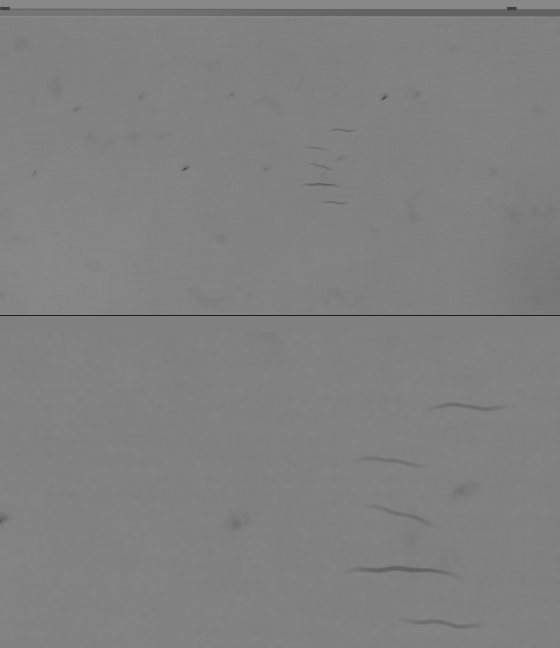
Top: the whole. Bottom: its middle third, enlarged.
A WebGL 2 fragment shader for this texture:

```glsl
#version 300 es
precision highp float;
// Draws a worn grey board with a top rail, clips, faint smudges and a few scuffs.
uniform vec2 u_resolution;
out vec4 fragColor;

const float BOARD_GREY = 0.505;
const float DARK_GREY = 0.25;
const int STROKE_COUNT = 5;
const int SPECK_COUNT = 9;

vec2 hash2(vec2 p) {
    vec3 q = fract(p.xyx * vec3(0.1031, 0.1030, 0.0973));
    q += dot(q, q.yzx + 33.33);
    return fract((q.xx + q.yz) * q.zy);
}

vec2 gradientAt(vec2 cell) {
    float angle = 6.2832 * hash2(cell).x;
    return vec2(cos(angle), sin(angle));
}

float gradientNoise(vec2 p) {
    vec2 i = floor(p), f = fract(p);
    vec2 w = f * f * f * (f * (f * 6.0 - 15.0) + 10.0);
    vec2 e = vec2(1.0, 0.0);
    float low = mix(dot(gradientAt(i), f), dot(gradientAt(i + e), f - e), w.x);
    float high = mix(dot(gradientAt(i + e.yx), f - e.yx),
                     dot(gradientAt(i + 1.0), f - 1.0), w.x);
    return mix(low, high, w.y);
}

float fbm(vec2 p) {
    float sum = 0.0, amplitude = 0.5;
    for (int i = 0; i < 4; i++) {
        sum += amplitude * gradientNoise(p);
        p = mat2(1.6, 1.2, -1.2, 1.6) * p + 7.3;
        amplitude *= 0.5;
    }
    return sum;
}

vec2 rotate(vec2 p, float angle) {
    float c = cos(angle), s = sin(angle);
    return vec2(c * p.x + s * p.y, c * p.y - s * p.x);
}

float boxMask(vec2 p, vec2 halfSize, float blur) {
    vec2 d = abs(p) - halfSize;
    return 1.0 - smoothstep(-blur, blur, max(d.x, d.y));
}

float bandMask(float y, float low, float high, float blur) {
    return smoothstep(low - blur, low + blur, y)
         * (1.0 - smoothstep(high - blur, high + blur, y));
}

// Thin bent line that fades toward both ends
float strokeMask(vec2 p, float halfLength, float bend, float width) {
    float d = abs(p.y - bend * p.x * p.x);
    float fade = 1.0 - smoothstep(0.3, 1.0, abs(p.x) / halfLength);
    return fade * (1.0 - smoothstep(0.2 * width, width, d));
}

float blobMask(vec2 p, vec2 radius) {
    vec2 q = p / radius;
    return exp(-dot(q, q));
}

// Cloudy stains, wiping traces and fine grain
float boardTone(vec2 p, float aspect) {
    float tone = BOARD_GREY + 0.016 * fbm(p * 3.0);
    tone += 0.010 * fbm(p * vec2(24.0, 9.0) + 19.0);
    tone += 0.007 * gradientNoise(p * vec2(9.0, 70.0) + 41.0);
    tone += 0.010 * gradientNoise(p * 130.0);
    tone -= 0.030 * smoothstep(0.16, 0.42, fbm(p * 8.0 + 53.0));
    tone += 0.018 * blobMask(p - vec2(0.18, 0.15), vec2(0.45, 0.35));
    tone -= 0.035 * blobMask(p - vec2(aspect, 0.12), vec2(0.22, 0.25));
    return tone;
}

float scuffs(vec2 p, float aspect, float pixel) {
    float shade = 0.0;
    for (int i = 0; i < STROKE_COUNT; i++) {
        float k = float(i);
        vec2 a = hash2(vec2(k, 3.7)), b = hash2(vec2(k, 9.1));
        vec2 center = vec2(aspect * (0.55 + 0.09 * a.x), 0.36 + 0.057 * k);
        vec2 q = rotate(p - center, -0.35 * b.x);
        q.y += 0.006 * gradientNoise(q * 30.0 + k);
        float line = strokeMask(q, 0.04 + 0.04 * a.y, 3.0 * (b.y - 0.75), 0.0025 + pixel);
        shade += line * mix(0.05, 0.13, a.y);
    }
    return shade;
}

// Soft smudges, some with a small dark core
float specks(vec2 p, float aspect) {
    float shade = 0.0;
    for (int i = 0; i < SPECK_COUNT; i++) {
        float k = float(i);
        vec2 a = hash2(vec2(k, 21.3)), b = hash2(vec2(k, 35.9));
        vec2 center = vec2(aspect * (k + 0.2 + 0.6 * a.x) / 11.0, 0.44 + 0.27 * a.y);
        vec2 q = rotate(p - center, 0.3 + 0.6 * b.x);
        float ragged = 0.7 + gradientNoise(q * 110.0 + k);
        shade += 0.07 * ragged * blobMask(q, vec2(0.014, 0.008));
        float core = step(2.5, mod(k, 4.0));
        shade += 0.24 * core * blobMask(q + vec2(0.006, 0.004), vec2(0.009, 0.003));
    }
    return shade;
}

void main() {
    vec2 p = gl_FragCoord.xy / u_resolution.y;
    float aspect = u_resolution.x / u_resolution.y;
    float pixel = 1.0 / u_resolution.y;
    float across = p.x / aspect;

    float tone = boardTone(p, aspect);
    tone -= scuffs(p, aspect, pixel) + specks(p, aspect);

    // Wall strip and rail, darker toward the right
    float railY = p.y + 0.002 * across;
    tone = mix(tone, 0.535, smoothstep(0.965, 0.975, railY));
    float railTone = mix(0.455, 0.385, smoothstep(0.1, 0.75, across));
    tone = mix(tone, railTone, bandMask(railY, 0.950, 0.972, 0.6 * pixel));
    tone = mix(tone, 0.37, 0.7 * bandMask(railY, 0.969, 0.973, 0.6 * pixel));
    tone += 0.03 * bandMask(railY, 0.945, 0.949, 0.6 * pixel);

    // Clips repeated along the rail
    float spacing = 0.905 * aspect;
    vec2 clip = vec2(mod(p.x - 0.016 + 0.5 * spacing, spacing) - 0.5 * spacing, p.y - 0.973);
    tone = mix(tone, DARK_GREY, boxMask(clip, vec2(0.015, 0.005), 0.7 * pixel));

    // Dark lower border
    tone = mix(0.12, tone, smoothstep(0.0015, 0.0015 + pixel, p.y));
    fragColor = vec4(vec3(clamp(tone, 0.0, 1.0)), 1.0);
}
```
